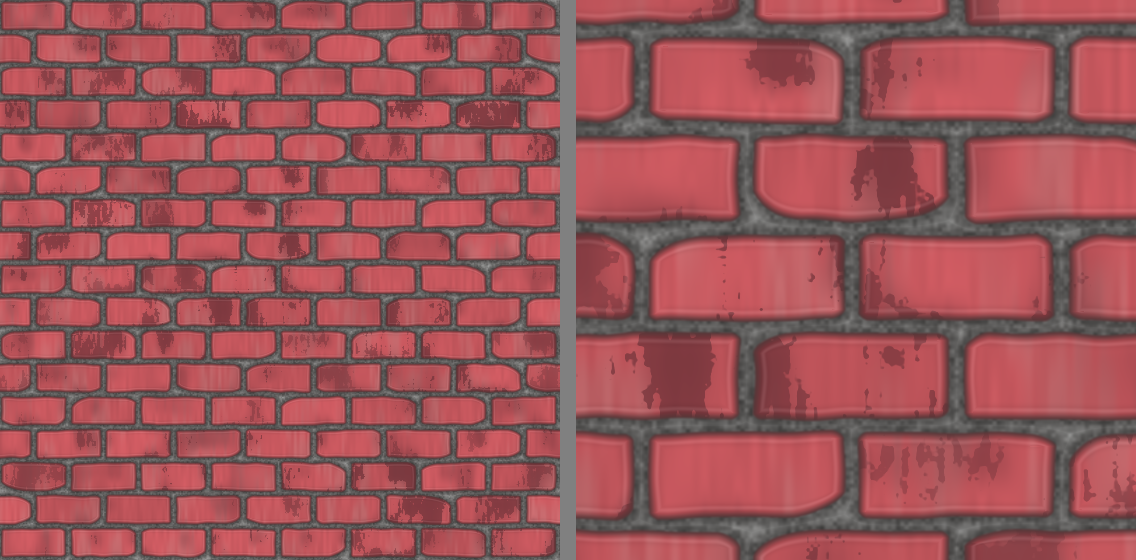
Left, the full canvas; right, a detail of the centre.
A WebGL 1 fragment shader for this texture:

```glsl
precision highp float;
// Worn red brick wall in running bond, with chipped corners and grey mortar.
uniform vec2 u_resolution;

const vec2 GRID = vec2(8.0, 17.0);            // bricks across, courses down
const vec2 GRID_SHIFT = vec2(0.0026, -0.0016);
const vec2 HALF_BRICK = vec2(0.0582, 0.0256);
const vec2 MIN_CHIP = vec2(0.005, 0.004);
const vec2 MAX_CHIP = vec2(0.050, 0.024);
const float CHIP_CURVE = 1.65;                // 1 is a straight cut, 2 an ellipse
const float EDGE_WOBBLE = 0.0024;
const float TILT = 0.045;
const float OUTLINE = 0.0042;
const float MORTAR_DEPTH = 0.014;
const vec3 BRICK = vec3(0.785, 0.345, 0.370);
const vec3 FADED = vec3(0.735, 0.420, 0.430);
const vec3 STAIN = vec3(0.450, 0.205, 0.230);
const vec3 RIM = vec3(0.340, 0.215, 0.220);
const vec3 MORTAR_DARK = vec3(0.315, 0.310, 0.305);
const vec3 MORTAR_LIGHT = vec3(0.600, 0.600, 0.595);

float hash(vec2 p) {
  p = fract(p * vec2(0.1031, 0.1137));
  p += dot(p, p.yx + 33.33);
  return fract((p.x + p.y) * p.x * 17.17);
}

float noise(vec2 p) {
  vec2 i = floor(p), f = fract(p);
  f = f * f * (3.0 - 2.0 * f);
  return mix(mix(hash(i), hash(i + vec2(1.0, 0.0)), f.x),
             mix(hash(i + vec2(0.0, 1.0)), hash(i + vec2(1.0)), f.x), f.y);
}

vec2 brickSeed(vec2 id) {
  return id * vec2(37.0, 53.0) + 211.0;
}

// Signed distance to one brick, each corner chipped by its own amount.
float brickDistance(vec2 q, vec2 id) {
  vec2 seed = brickSeed(id);
  q.y += q.x * TILT * (hash(seed + 3.0) - 0.5);
  q += EDGE_WOBBLE * (vec2(noise(q * 42.0 + seed), noise(q * 42.0 + seed + 19.0)) - 0.5);
  vec2 corner = seed + step(0.0, q) * vec2(5.0, 9.0);
  float chip = pow(hash(corner + 7.0), 3.2);
  vec2 shape = vec2(hash(corner + 13.0), hash(corner + 23.0));
  vec2 radius = mix(MIN_CHIP, MAX_CHIP, chip * (0.5 + 0.5 * shape));
  vec2 side = abs(q) - HALF_BRICK;
  vec2 c = side + radius;
  if (min(c.x, c.y) <= 0.0) return max(side.x, side.y);
  vec2 u = max(c / radius, 0.001);
  vec2 powered = pow(u, vec2(CHIP_CURVE));
  float k = pow(powered.x + powered.y, 1.0 / CHIP_CURVE);
  vec2 slope = pow(u / k, vec2(CHIP_CURVE - 1.0)) / radius;
  return (k - 1.0) / length(slope);
}

vec3 brickColor(vec2 q, vec2 id, float d) {
  vec2 seed = brickSeed(id);
  vec2 p = q + 0.2;
  float streak = noise(p * vec2(200.0, 22.0) + seed);
  float cloud = noise(p * vec2(36.0, 16.0) + seed + 41.0);
  float broad = noise(p * vec2(27.0, 24.0) + seed + 71.0);
  float ragged = noise(p * vec2(230.0, 85.0) + seed + 97.0);
  float speck = noise(p * 420.0 + seed);

  // Faded smears and soft vertical streaks.
  vec3 color = mix(BRICK, FADED, 0.75 * smoothstep(0.45, 0.9, cloud * 0.7 + streak * 0.3));
  color *= 0.94 + 0.10 * hash(seed + 31.0) + 0.09 * (streak - 0.5);
  float soot = smoothstep(0.42, 0.95, broad * 0.8 + streak * 0.2);
  color = mix(color, STAIN, 0.55 * soot);

  // Ragged stains, more on some bricks than on others.
  float limit = mix(0.52, 0.82, hash(seed + 57.0));
  float field = 0.62 * broad + 0.28 * ragged + 0.10 * speck;
  float stain = smoothstep(limit, limit + 0.035, field);
  color = mix(color, STAIN, stain * mix(0.3, 0.75, hash(seed + 83.0)));

  // Bevel: soft shade, thin highlight and dark rim.
  color *= 1.0 - 0.13 * smoothstep(-0.011, -0.002, d);
  color += 0.07 * smoothstep(0.0022, 0.0, abs(d + 0.0055));
  return mix(color, RIM, 0.9 * smoothstep(-OUTLINE, 0.0, d));
}

vec3 mortarColor(vec2 uv, float d) {
  float grain = 0.6 * noise(uv * 400.0) + 0.4 * noise(uv * 190.0 + 50.0) - 0.5;
  vec3 color = mix(MORTAR_DARK, MORTAR_LIGHT, smoothstep(-0.001, MORTAR_DEPTH, d));
  return color + 0.20 * grain;
}

void main() {
  vec2 uv = gl_FragCoord.xy / u_resolution;
  vec2 wall = (uv + GRID_SHIFT) * GRID;
  float d = 1.0;
  vec2 q = vec2(0.0), id = vec2(0.0);

  // Find the nearest brick among the neighbouring cells.
  for (int j = -1; j <= 1; j++) {
    float row = floor(wall.y) + float(j);
    float wrappedRow = mod(row, GRID.y);
    float x = wall.x + 0.5 * mod(wrappedRow, 2.0);
    for (int i = -1; i <= 1; i++) {
      float column = floor(x) + float(i);
      vec2 cellId = vec2(mod(column, GRID.x), wrappedRow);
      vec2 local = (vec2(x, wall.y) - vec2(column, row) - 0.5) / GRID;
      float cellD = brickDistance(local, cellId);
      if (cellD < d) { d = cellD; q = local; id = cellId; }
    }
  }

  float soft = max(0.0011, 0.75 / u_resolution.y);
  vec3 color = mix(brickColor(q, id, d), mortarColor(uv, d), smoothstep(-soft, soft, d));
  gl_FragColor = vec4(color, 1.0);
}
```
